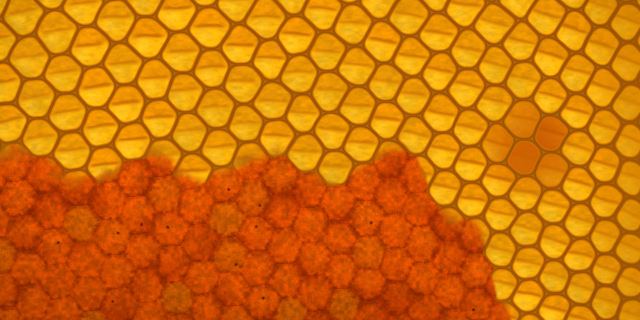
This texture is drawn by a Shadertoy shader. Its source:

```glsl
// Backlit honeycomb: golden open cells above, deep orange wax caps below.
// A gently bent skew lattice seeds a Voronoi pattern with rounded walls;
// noise roughens the wax, and a wavy line divides open cells from capped ones.

// Lattice: cell index as a quadratic function of the offset from ORIGIN.
const vec2 ORIGIN  = vec2(0.281, 0.852);
const vec2 AXIS_X  = vec2(10.489, -3.977);
const vec2 AXIS_Y  = vec2(-1.306, 8.179);
const vec2 BEND_XX = vec2(0.472, -0.255);
const vec2 BEND_XY = vec2(0.678, -0.147);
const vec2 BEND_YY = vec2(0.0, 1.18);

const float JITTER      = 0.10;   // seed displacement, in cells
const float WALL        = 0.0040; // half width of a wall
const float RIM         = 0.0070; // width of the shaded rim inside a wall
const float ROUNDING    = 0.015;  // corner softness
const float STREAK_SIZE = 0.0062; // half width of the shadow in each cell

const vec3 CREAM  = vec3(1.00, 0.79, 0.20);
const vec3 GOLD   = vec3(0.99, 0.70, 0.04);
const vec3 AMBER  = vec3(0.93, 0.57, 0.00);
const vec3 HONEY  = vec3(0.83, 0.44, 0.00);
const vec3 BROWN  = vec3(0.56, 0.30, 0.00);
const vec3 OLIVE  = vec3(0.70, 0.41, 0.03);
const vec3 ORANGE = vec3(0.83, 0.29, 0.00);
const vec3 RUST   = vec3(0.72, 0.22, 0.00);
const vec3 EMBER  = vec3(0.54, 0.14, 0.00);
const vec3 GLOW   = vec3(0.89, 0.37, 0.02);

float hash(vec2 p) {
    vec3 h = fract(p.xyx * 0.1031);
    h += dot(h, h.yzx + 33.33);
    return fract((h.x + h.y) * h.z);
}

float noise(vec2 p) {
    vec2 i = floor(p), f = fract(p);
    f = f * f * (3.0 - 2.0 * f);
    return mix(mix(hash(i), hash(i + vec2(1, 0)), f.x),
               mix(hash(i + vec2(0, 1)), hash(i + 1.0), f.x), f.y);
}

float fbm(vec2 p) {
    float sum = 0.0, amp = 0.53;
    for (int i = 0; i < 4; i++) {
        sum += amp * noise(p);
        p = mat2(1.6, 1.2, -1.2, 1.6) * p + 7.3;
        amp *= 0.5;
    }
    return sum;
}

float smin(float a, float b, float k) {
    float h = max(k - abs(a - b), 0.0) / k;
    return min(a, b) - 0.25 * h * h * k;
}

vec2 seed(vec2 id) {
    return id + JITTER * (vec2(hash(id), hash(id + 41.7)) - 0.5);
}

// Finds the cell id, the offset from its seed and the distance to its edge.
void findCell(vec2 p, out vec2 id, out vec2 offset, out float edge) {
    vec2 q = vec2(p.x - ORIGIN.x, ORIGIN.y - p.y);
    vec2 st = AXIS_X * q.x + AXIS_Y * q.y
            + BEND_XX * q.x * q.x + BEND_XY * q.x * q.y + BEND_YY * q.y * q.y;
    mat2 toCanvas = inverse(mat2(AXIS_X + 2.0 * BEND_XX * q.x + BEND_XY * q.y,
                               -(AXIS_Y + BEND_XY * q.x + 2.0 * BEND_YY * q.y)));
    float best = 1e3;
    vec2 base = round(st);
    for (int k = 0; k < 9; k++) {
        vec2 n = base + vec2(k % 3 - 1, k / 3 - 1);
        vec2 d = toCanvas * (st - seed(n));
        if (dot(d, d) < best) { best = dot(d, d); id = n; offset = d; }
    }
    edge = 1.0;
    for (int k = 0; k < 9; k++) {
        if (k == 4) continue;
        vec2 d = toCanvas * (st - seed(id + vec2(k % 3 - 1, k / 3 - 1)));
        edge = smin(edge, dot(0.5 * (offset + d), normalize(d - offset)), ROUNDING);
    }
}

// Height of the border between open and capped cells.
float capLine(float x) {
    return 0.480 - 0.045 * cos(15.71 * (x - 0.25))
         - 0.12 * smoothstep(1.28, 1.36, x) - 0.5 * smoothstep(1.45, 1.66, x);
}

vec3 openCell(vec2 p, vec2 id, vec2 d, float edge, float soft) {
    float tone = hash(id + 9.1);
    float grain = fbm(p * vec2(55.0, 95.0));
    float s = d.y + mix(-0.2, 0.35, p.x * 0.5) * d.x - 0.007 + 0.005 * (grain - 0.5);
    vec3 col = mix(GOLD, AMBER, smoothstep(-0.02, 0.015, s) * (0.6 + 0.4 * tone));
    col = mix(col, CREAM, 0.5 * smoothstep(0.04, 0.0, length(d + vec2(0.016, 0.024))));
    col *= 0.94 + 0.08 * tone + 0.22 * (grain - 0.5);
    float streak = exp(-s * s / (STREAK_SIZE * STREAK_SIZE)) * smoothstep(0.058, 0.03, abs(d.x));
    col = mix(col, HONEY * 0.92, streak * (0.4 + 0.45 * tone));
    // A cluster of stained cells, and warmer tones at the far right.
    float stain = smoothstep(0.16, 0.06, length(p - 0.6 * d - vec2(1.66, 0.53)));
    col = mix(col, mix(HONEY, RUST, 0.6 * tone), 0.9 * stain * smoothstep(0.0, 0.5, tone));
    col = mix(col, AMBER, 0.5 * smoothstep(1.75, 2.0, p.x));
    // Shaded rim, dark outline and paler wall core.
    col = mix(HONEY, col, smoothstep(WALL, WALL + RIM, edge));
    vec3 wall = mix(OLIVE, BROWN, smoothstep(-0.004, WALL, edge));
    return mix(wall, col, smoothstep(WALL - soft, WALL + soft, edge));
}

vec3 cappedCell(vec2 p, vec2 id, vec2 d, float edge) {
    float tone = hash(id + 3.7), blotch = fbm(p * 13.0), grain = fbm(p * 85.0);
    vec3 col = mix(RUST, ORANGE, smoothstep(0.25, 0.65, blotch + 0.25 * (tone - 0.3)));
    col = mix(col, GLOW, 0.5 * smoothstep(0.055, 0.0, length(d - vec2(0.004, 0.014))) * (0.3 + tone));
    col = mix(col, HONEY * 0.82, 0.4 * smoothstep(0.75, 0.95, tone));
    // Ragged creases, stronger below each cap than above it.
    float crease = smoothstep(0.014, -0.003, edge + 0.016 * (blotch - 0.5) + 0.012 * (grain - 0.5));
    col = mix(col, mix(EMBER, RUST, 0.6 * blotch), crease * (0.65 - 4.0 * d.y));
    col *= 0.77 + 0.46 * grain;
    // A small dark pit in some caps.
    vec2 pit = 0.06 * (vec2(tone, hash(id + 17.3)) - 0.5);
    float pitSize = 0.007 * step(0.72, hash(id + 29.9));
    col = mix(col, EMBER * 0.6, 0.75 * smoothstep(pitSize, 0.4 * pitSize - 0.001, length(d - pit)));
    return col * mix(0.88, 1.02, smoothstep(-0.1, 0.5, p.y + 0.15 * p.x));
}

void mainImage(out vec4 fragColor, in vec2 fragCoord) {
    vec2 p = fragCoord / iResolution.y;
    p += 0.008 * (vec2(noise(p * 18.0), noise(p * 18.0 + 50.0)) - 0.5);
    vec2 id, d;
    float edge;
    findCell(p, id, d, edge);

    float soft = max(1.0 / iResolution.y, 0.002) + 0.005 * smoothstep(1.85, 2.0, p.x);
    vec2 border = p - 0.35 * d; // leans to the cell centre so caps follow cells
    float depth = capLine(border.x) - border.y + 0.04 * (fbm(p * 16.0) - 0.5);
    vec3 col = mix(openCell(p, id, d, edge, soft), cappedCell(p, id, d, edge),
                   smoothstep(-0.016, 0.018, depth));

    // Patchy wax along the border.
    float rim = exp(-depth * depth / 0.0005) * smoothstep(0.4, 0.7, fbm(p * 22.0 + 3.0));
    col = mix(col, OLIVE, 0.7 * rim);
    col *= 1.0 - 0.12 * smoothstep(0.7, 1.15, length((p - vec2(0.95, 0.5)) * vec2(0.9, 0.8)));
    fragColor = vec4(clamp(col, 0.0, 1.0), 1.0);
}
```
